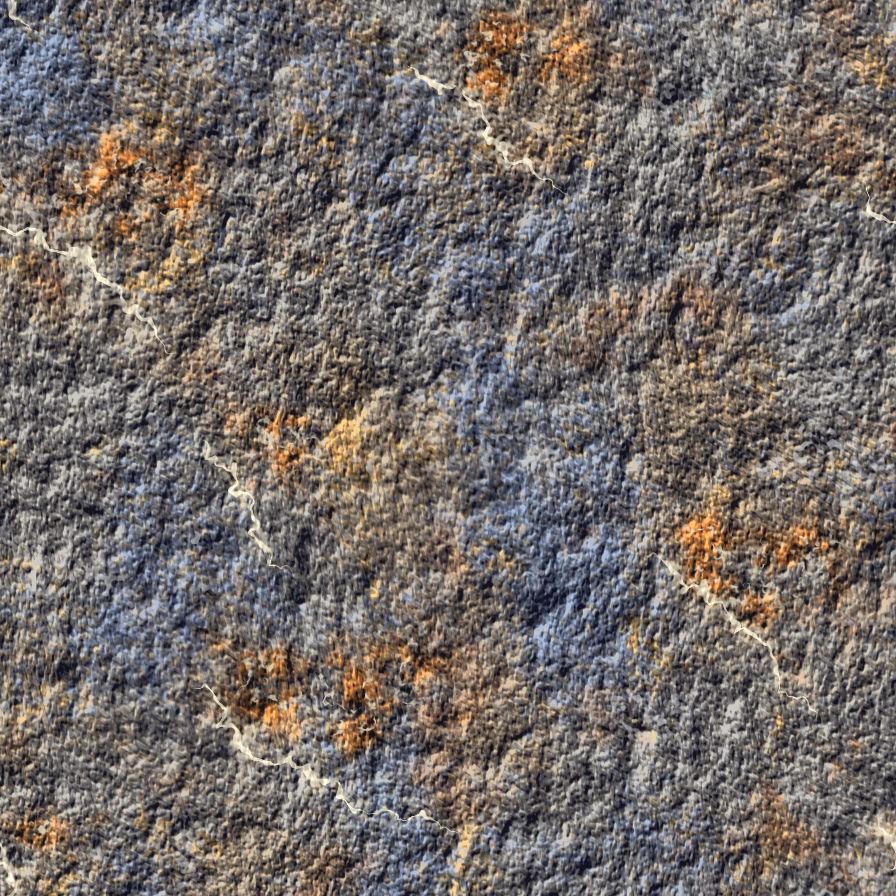
This texture is drawn by a WebGL 1 fragment shader. Its source:

```glsl
precision highp float;
uniform vec2 u_resolution;

const vec3 SHADOW = vec3(0.07, 0.07, 0.12);
const vec3 STONE = vec3(0.395, 0.38, 0.38);
const vec3 HIGHLIGHT = vec3(0.80, 0.79, 0.76);
const vec3 BLUE_TINT = vec3(0.83, 0.94, 1.15);
const vec3 WARM_TINT = vec3(1.09, 0.99, 0.86);
const vec3 RUST_TINT = vec3(1.24, 0.92, 0.66);
const vec3 OCHRE_TINT = vec3(1.28, 1.10, 0.74);
const vec3 CRUST = vec3(0.83, 0.84, 0.86);
const vec3 CREAM = vec3(0.95, 0.91, 0.80);
const vec2 LIGHT_DIR = vec2(-0.53, 0.85);
const float RELIEF = 0.060;
const float RELIEF_STEP = 0.0012;
const float GRIT = 0.22;
const float GRAIN_ANGLE = 0.3;
const float GRAIN_STRETCH = 0.62;
const float GRAIN_SCALE = 19.0;
const float VEIN_LENGTH = 0.38;
const float VEIN_WIDTH = 0.0036;
const int VEIN_COUNT = 6;

float hash(vec2 cell) {
  vec3 q = fract(cell.xyx * 0.1031);
  q += dot(q, q.yzx + 33.33);
  return fract((q.x + q.y) * q.z);
}

float corner(vec2 cell, vec2 offset) {
  float a = 6.2832 * hash(cell);
  return dot(vec2(cos(a), sin(a)), offset);
}

float gradientNoise(vec2 p) {
  vec2 c = floor(p), f = fract(p);
  vec2 w = f * f * f * (f * (f * 6.0 - 15.0) + 10.0);
  vec2 e = vec2(1.0, 0.0);
  return mix(mix(corner(c, f), corner(c + e.xy, f - e.xy), w.x),
             mix(corner(c + e.yx, f - e.yx), corner(c + e.xx, f - e.xx), w.x), w.y);
}

float fbm(vec2 p) {
  float sum = 0.0, amp = 1.0;
  for (int i = 0; i < 4; i++) {
    sum += amp * gradientNoise(p);
    p = p * 2.07 + 17.3;
    amp *= 0.55;
  }
  return sum;
}

mat2 rotation(float a) {
  return mat2(cos(a), -sin(a), sin(a), cos(a));
}

// Stretched coordinates that follow the grain of the rock
vec2 grainSpace(vec2 p) {
  p += 0.035 * vec2(gradientNoise(p * 3.0), gradientNoise(p * 3.0 + 41.0));
  return rotation(GRAIN_ANGLE) * p * vec2(1.0, GRAIN_STRETCH);
}

// Creased height field
float height(vec2 p) {
  vec2 g = grainSpace(p);
  float sum = 0.0, freq = GRAIN_SCALE;
  for (int i = 0; i < 5; i++) {
    float n = gradientNoise(g * freq + float(i) * 7.7);
    sum += (n - 0.7 * abs(n)) * pow(freq, -0.7);
    freq *= 1.9;
  }
  return sum;
}

// x: vein core, y: pale halo, z: rusty patch beside the vein
vec3 veins(vec2 p) {
  vec3 mask = vec3(0.0);
  float pixel = 1.0 / u_resolution.y;
  float ragged = gradientNoise(p * 16.0) + 0.6 * gradientNoise(p * 37.0);
  float frayed = gradientNoise(p * 85.0);
  vec2 warp = 0.012 * vec2(gradientNoise(p * 45.0), gradientNoise(p * 45.0 + 9.0));
  warp += 0.006 * vec2(frayed, gradientNoise(p * 110.0));
  for (int i = 0; i < VEIN_COUNT; i++) {
    float id = float(i);
    float size = mix(1.0, 0.4, id / float(VEIN_COUNT - 1));
    vec2 start = fract(id * vec2(0.7549, 0.5698) + vec2(0.20, 0.235));
    vec2 d = fract(p - start + 0.5) - 0.5;
    vec2 r = rotation(-0.6 - 0.6 * hash(vec2(id, 3.0)) * step(0.5, id)) * (d + warp);
    float t = r.x / (VEIN_LENGTH * size);
    float row = id * 3.0 + 0.5;
    float path = 0.06 * size * gradientNoise(vec2(r.x * 8.0, row))
               + 0.03 * abs(gradientNoise(vec2(r.x * 26.0, row + 50.0)));
    float taper = smoothstep(0.0, 0.15, t) * (1.0 - smoothstep(0.65, 1.0, t));
    float across = abs(r.y - path);
    float width = VEIN_WIDTH * mix(0.6, 1.0, size) * taper * (0.8 + 0.8 * ragged + 0.9 * frayed);
    float core = (1.0 - smoothstep(width - pixel, width + pixel, across)) * smoothstep(0.0, 0.2, taper);
    float halo = exp(-across / 0.015) * taper;
    vec2 q = (d - size * vec2(0.18, -0.01)) / (size * vec2(0.15, 0.08));
    float patchMask = 1.0 - smoothstep(0.3, 1.2, length(q) + 0.8 * ragged);
    mask = max(mask, vec3(core, halo, patchMask));
  }
  return mask;
}

void main() {
  vec2 p = gl_FragCoord.xy / u_resolution.y;
  vec2 g = grainSpace(p);
  vec3 vein = veins(p);

  // Side lighting, broad tone, grit and dark cracks
  vec2 e = LIGHT_DIR * RELIEF_STEP;
  float slope = (height(p - e) - height(p + e)) / (2.0 * RELIEF_STEP);
  float crack = 1.0 - smoothstep(0.0, 0.09, abs(gradientNoise(g * 21.0 + 5.0)));
  crack *= smoothstep(0.05, 0.4, gradientNoise(p * 11.0 + 23.0));
  float pits = vein.z * smoothstep(0.0, 0.4, fbm(p * 26.0 + 7.0));
  float tone = 0.53 + RELIEF * slope + GRIT * gradientNoise(p * 215.0);
  tone += 0.09 * fbm(g * 8.0 + 60.0) - 0.2 * crack - 0.25 * pits;
  vec3 color = mix(SHADOW, STONE, clamp(tone * 2.0, 0.0, 1.0));
  color = mix(color, HIGHLIGHT, clamp(tone * 2.0 - 1.0, 0.0, 1.0));

  // Mineral stains
  float fleck = 0.5 * gradientNoise(p * 80.0) + 0.4 * gradientNoise(p * 150.0);
  float blue = smoothstep(-0.05, 0.6, fbm(g * 5.0 + 11.0) + fleck);
  float warm = smoothstep(-0.2, 0.45, fbm(g * 6.0 + 83.0) - fleck);
  float rust = smoothstep(0.2, 0.75, fbm(p * 7.0 + 37.0) + fleck);
  float ochre = smoothstep(0.25, 0.75, fbm(p * 9.0 + 131.0) - fleck);
  float rustPatch = vein.z * smoothstep(-0.3, 0.3, fbm(p * 21.0) + fleck);
  color *= mix(vec3(1.0), WARM_TINT, warm);
  color *= mix(vec3(1.0), BLUE_TINT, blue * (1.0 - 0.7 * vein.z));
  color *= mix(vec3(1.0), RUST_TINT, max(0.75 * rust, rustPatch));
  color *= mix(vec3(1.0), OCHRE_TINT, max(0.7 * ochre, 0.6 * rustPatch));

  // Pale crust, filaments and veins
  float speck = gradientNoise(p * 120.0) + 0.6 * gradientNoise(g * 60.0);
  float crust = smoothstep(0.0, 0.6, fbm(p * 7.0 + 201.0)) * smoothstep(0.1, 0.4, speck);
  float filament = 1.0 - smoothstep(0.02, 0.16, abs(fbm(p * 27.0 + 71.0)));
  color = mix(color, CRUST, 0.6 * crust);
  color = mix(color, CREAM, 0.75 * vein.z * filament * smoothstep(-0.2, 0.3, speck));
  color = mix(color, CREAM, 0.75 * vein.y * smoothstep(-0.1, 0.35, speck));
  color = mix(color, CREAM * (0.95 + 0.025 * slope), vein.x);
  gl_FragColor = vec4(clamp(color, 0.0, 1.0), 1.0);
}
```
